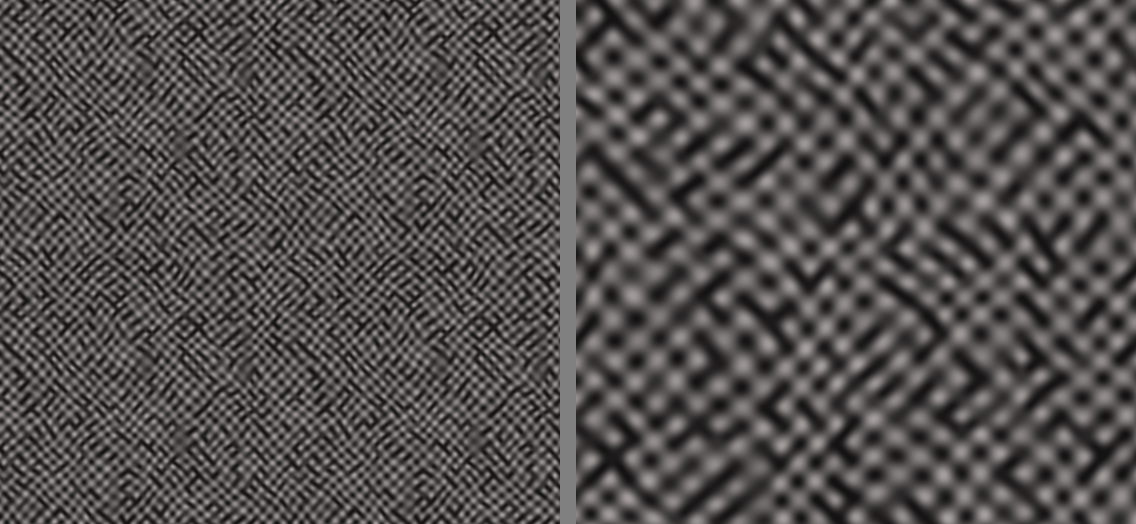
Left: the whole. Right: its middle third, enlarged.
Reproduce this texture procedurally as a Shadertoy shader.

```glsl
const float PI = 3.14159265;
const float TILE_SIZE = 0.5625;  // tile side, in canvas heights
const float CELLS = 22.0;        // mesh cells along a tile side
const vec3 HOLE_COLOR = vec3(0.080, 0.074, 0.076);
const vec3 THREAD_COLOR = vec3(0.650, 0.625, 0.622);

float hash(vec2 p, float seed) {
    vec3 q = fract(vec3(p.xyx) * vec3(0.1031, 0.1030, 0.0973) + seed * 0.137);
    q += dot(q, q.yzx + 33.33);
    return fract((q.x + q.y) * q.z);
}

vec2 gradient(vec2 corner, float period, float seed) {
    float angle = 2.0 * PI * hash(mod(corner, period), seed);
    return vec2(cos(angle), sin(angle));
}

// Gradient noise that wraps after a whole number of cells
float noise(vec2 tilePos, float period, float seed) {
    vec2 p = tilePos * period;
    vec2 i = floor(p), f = p - i;
    vec2 w = f * f * f * (f * (f * 6.0 - 15.0) + 10.0);
    vec2 e = vec2(1.0, 0.0);
    float a = dot(gradient(i, period, seed), f);
    float b = dot(gradient(i + e.xy, period, seed), f - e.xy);
    float c = dot(gradient(i + e.yx, period, seed), f - e.yx);
    float d = dot(gradient(i + e.xx, period, seed), f - e.xx);
    return mix(mix(a, b, w.x), mix(c, d, w.x), w.y);
}

vec2 warp(vec2 p, float period, float seed) {
    return vec2(noise(p, period, seed), noise(p, period, seed + 1.0));
}

// Random value for a place on the diagonal lattice, repeating with the tile
float latticeHash(vec2 place, float seed) {
    vec2 m = 2.0 * place;
    return hash(mod(vec2(m.x + m.y, m.x - m.y), 4.0 * CELLS), seed);
}

float ridge(float x) {
    return 0.5 + 0.5 * cos(2.0 * PI * x);
}

// Thread whose strength varies midway between its crossings
float thread(float across, float along, float segmentStrength) {
    return ridge(across) * mix(segmentStrength, 1.0, ridge(along));
}

float segmentStrength(vec2 place, float bias, float seed) {
    return smoothstep(0.08, 0.48, latticeHash(place, seed) + bias);
}

float mesh(vec2 uv, float bias) {
    vec2 line = floor(uv + 0.5);
    vec2 cell = floor(uv) + 0.5;
    float rising = segmentStrength(vec2(cell.x, line.y), bias, 3.0);
    float falling = segmentStrength(vec2(line.x, cell.y), 0.08 - bias, 7.0);
    float weave = 0.5 * (thread(uv.y, uv.x, rising) + thread(uv.x, uv.y, falling));

    // Uneven crossings and partly filled holes
    float crossing = ridge(uv.x) * ridge(uv.y);
    float hole = ridge(uv.x + 0.5) * ridge(uv.y + 0.5);
    weave -= 0.22 * crossing * latticeHash(line, 11.0);
    weave += 0.22 * hole * pow(latticeHash(cell, 13.0), 3.0);
    return weave;
}

void mainImage(out vec4 fragColor, in vec2 fragCoord) {
    // Tiles start at the upper left corner
    vec2 pos = vec2(fragCoord.x, iResolution.y - fragCoord.y);
    vec2 tilePos = pos / (iResolution.y * TILE_SIZE);

    // Uneven pitch
    vec2 bent = tilePos + 0.022 * warp(tilePos, 4.0, 17.0)
                        + 0.010 * warp(tilePos, 11.0, 23.0);
    vec2 uv = CELLS * vec2(bent.x + bent.y, bent.x - bent.y);

    float bias = 0.05 + 0.55 * noise(tilePos, 7.0, 31.0);
    float weave = mesh(uv, bias);

    // Smudged patches lose contrast
    float smudge = smoothstep(0.30, 0.58, noise(tilePos, 9.0, 41.0));
    weave = mix(weave, 0.34, 0.6 * smudge);
    weave += 0.07 * noise(tilePos, 6.0, 47.0);

    vec3 color = mix(HOLE_COLOR, THREAD_COLOR, clamp(weave, 0.0, 1.0));
    fragColor = vec4(color, 1.0);
}
```
